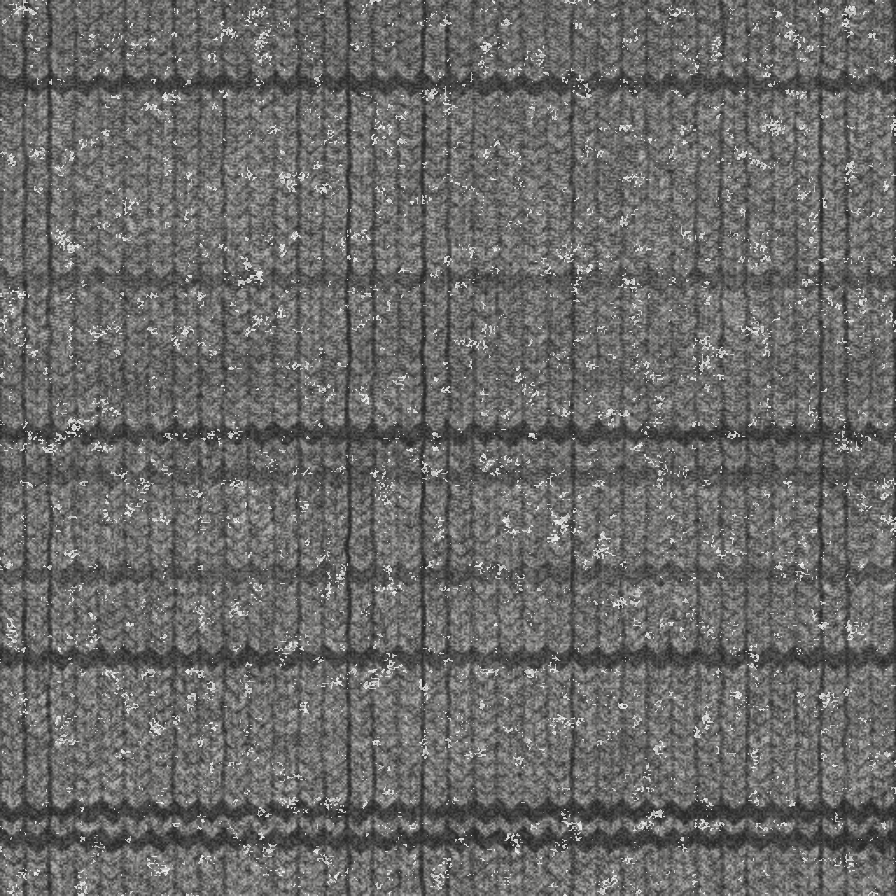
Reproduce this texture procedurally as a three.js fragment shader.

```glsl
// Grey marl stockinette knit with dark courses, uneven wale gaps and pale wool flecks.
#define WALES 36.0
#define COURSES 64.0
#define V_RISE 0.7
#define GAP_WIDTH 0.17
#define WOBBLE 0.14
#define GRAIN_SCALE 512.0
#define GRAIN_AMOUNT 0.34
#define FLECK_SCALE 76.0
#define FLECK_DENSITY 0.55
#define SHADOW_COLOR vec3(0.205, 0.205, 0.203)
#define YARN_COLOR vec3(0.480, 0.478, 0.472)
#define FLECK_COLOR vec3(0.87, 0.87, 0.865)

varying vec2 vUv;

float hash(vec2 p) {
  return fract(sin(dot(p, vec2(127.1, 311.7))) * 43758.545);
}

float noise(vec2 p) {
  vec2 cell = floor(p);
  vec2 f = fract(p);
  f = f * f * (3.0 - 2.0 * f);
  float low = mix(hash(cell), hash(cell + vec2(1.0, 0.0)), f.x);
  float high = mix(hash(cell + vec2(0.0, 1.0)), hash(cell + 1.0), f.x);
  return mix(low, high, f.y);
}

// Soft dark course centred on a given row.
float darkCourse(float y, float row, float strength) {
  return strength * (1.0 - smoothstep(0.32, 0.72, abs(y - row)));
}

float darkCourses(float y) {
  float dark = darkCourse(y, 58.0, 0.75);
  dark += darkCourse(y, 44.0, 0.45);
  dark += darkCourse(y, 33.0, 0.72);
  dark += darkCourse(y, 30.0, 0.38);
  dark += darkCourse(y, 23.0, 0.48);
  dark += darkCourse(y, 17.0, 0.75);
  dark += darkCourse(y, 6.0, 0.85);
  dark += darkCourse(y, 4.0, 0.85);
  // Broad, faint shading over a few groups of rows.
  dark += 0.15 * (1.0 - smoothstep(1.0, 2.5, abs(y - 37.5)));
  dark += 0.12 * (1.0 - smoothstep(1.0, 2.5, abs(y - 31.5)));
  dark += 0.12 * smoothstep(58.5, 60.0, y);
  return min(dark, 1.0);
}

// Brightness of the knitted yarn, before fibre grain.
float knit(vec2 uv) {
  vec2 p = uv * vec2(WALES, COURSES);
  p.x += WOBBLE * (noise(p * vec2(1.0, 0.8)) - 0.5);
  p.y += 2.0 * WOBBLE * (noise(p * vec2(1.3, 0.9) + 37.0) - 0.5);

  // Two slanted legs form each V stitch.
  float across = fract(p.x) - 0.5;
  float y = p.y - V_RISE * (2.0 * abs(across) - 0.5);
  float row = floor(y + 0.5);
  vec2 leg = vec2(floor(p.x * 2.0), row);
  float light = 0.88 + 0.30 * hash(leg + 9.0);
  light *= 1.0 - 0.38 * smoothstep(0.22, 0.5, abs(y - row));

  // Gaps between wales vary in depth, with a faint crease inside each V.
  float seam = floor(p.x + 0.5);
  float depth = mix(0.35, 0.95, pow(hash(vec2(seam, 4.0)), 1.6));
  depth *= 0.75 + 0.5 * noise(vec2(seam * 7.0, p.y * 0.6));
  float gap = 1.0 - smoothstep(0.02, GAP_WIDTH, 0.5 - abs(across));
  float crease = 1.0 - smoothstep(0.0, 0.12, abs(across));
  light *= (1.0 - min(depth, 1.0) * gap) * (1.0 - 0.15 * crease);

  return light * (1.0 - darkCourses(y));
}

void main() {
  // Fine fibres and coarser tufts.
  vec2 fibre = vUv * GRAIN_SCALE - 0.5;
  float grain = noise(fibre) - 0.5;
  float tuft = noise(vUv * GRAIN_SCALE * 0.36 + 61.0) - 0.5;
  float cloud = noise(vUv * 14.0 + 5.0) - 0.5;
  float light = knit(vUv) + 0.12 * cloud;

  vec3 color = mix(SHADOW_COLOR, YARN_COLOR, light);
  color += (GRAIN_AMOUNT * grain + 0.17 * tuft) * (0.45 + 0.55 * light);
  color = max(color, SHADOW_COLOR * 0.8);

  // Pale fibres are sparse everywhere and gather in small clumps.
  float clump = noise(vUv * FLECK_SCALE + 19.0);
  clump = 0.7 * clump + 0.3 * noise(vUv * FLECK_SCALE * 2.3 + 83.0);
  float density = 0.035 + FLECK_DENSITY * smoothstep(0.56, 0.9, clump);
  float fleck = smoothstep(1.0 - density, 1.04 - density, noise(fibre + 211.0));
  color = mix(color, FLECK_COLOR + 0.3 * grain, 0.85 * fleck);

  gl_FragColor = vec4(clamp(color, 0.0, 1.0), 1.0);
}
```
